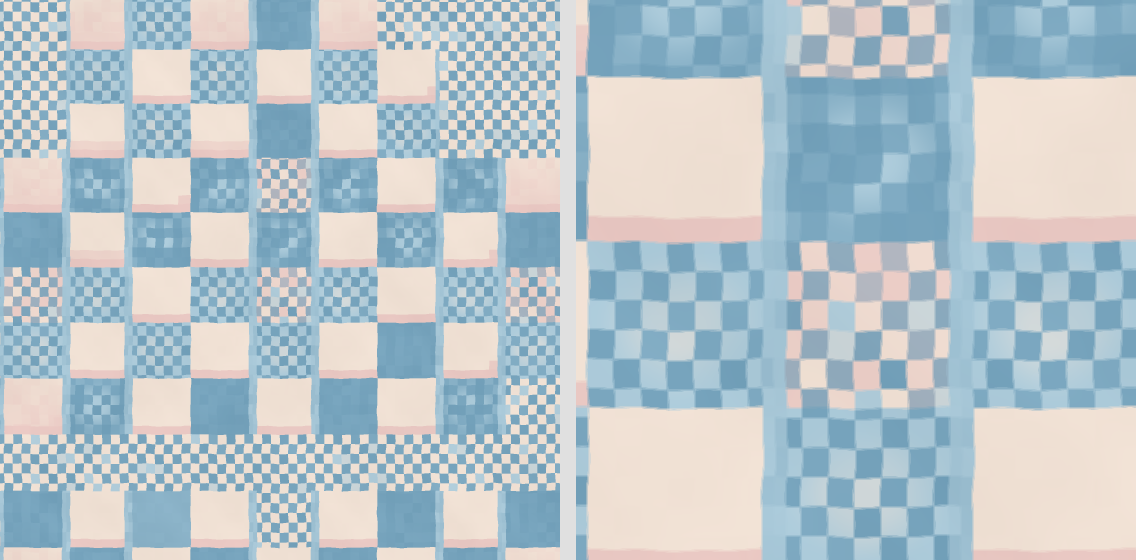
Left: the whole. Right: its middle third, enlarged.
Write a three.js fragment shader that draws this pattern.

```glsl
// A patchwork of nine columns and about ten rows: cream tiles with a pink foot,
// plain blue tiles, and tiles of small checks, parted by pale blue column strips.
// Tile rules choose the cloth; cell hashes and layered sines add the faded wear.
#define CREAM vec3(0.94, 0.88, 0.83)
#define PINK vec3(0.91, 0.78, 0.76)
#define PALE vec3(0.82, 0.84, 0.84)
#define LIGHT vec3(0.67, 0.79, 0.85)
#define MID vec3(0.56, 0.71, 0.79)
#define DEEP vec3(0.45, 0.63, 0.73)
#define CHECKS vec2(63.0, 57.0)
#define CHECKS_PER_TILE 7.0
#define ROWS 10.12
#define STRIP 0.065
#define WEAR 1.0
#define SOFT 0.0007

varying vec2 vUv;

float hash(vec2 p) {
  p = fract(p * vec2(0.1731, 0.2377) + 0.37);
  p += dot(p, p.yx + 19.19);
  return fract((p.x + p.y) * p.x * 7.13);
}

bool same(float a, float b) { return abs(a - b) < 0.5; }

// Slow tonal drift, about -1 to 1
float mottle(vec2 p) {
  return 0.5 * sin(p.x * 23.0 + 2.0 * sin(p.y * 17.0))
       + 0.3 * sin(p.y * 41.0 + 2.0 * sin(p.x * 29.0))
       + 0.2 * sin(p.x * 83.0 - p.y * 67.0);
}

// Blue and cream checks, a few of them washed out
vec3 creamChecks(bool bright, float h, float wash) {
  vec3 light = mix(CREAM, PINK, wash * h);
  if (h > 0.9) return mix(PALE, LIGHT, bright ? 0.2 : 0.9);
  return bright ? light : mix(DEEP, mix(MID, PINK, wash), 0.6 * h);
}

// Blue on blue checks, palest in the middle of the tile
vec3 blueChecks(bool bright, float h, vec2 f, bool faint) {
  float middle = 1.0 - smoothstep(0.1, 0.48, length(f - 0.5));
  if (faint) {
    float kept = step(0.35, h) * (0.35 + 0.65 * middle);
    return mix(DEEP, bright ? LIGHT : MID, bright ? kept : 0.4 * h);
  }
  return bright ? mix(LIGHT, PALE, middle * (0.3 + 0.7 * h)) : mix(DEEP, MID, 0.45 * h);
}

// Cream tile with a pink foot, sometimes a second band or a corner notch
vec3 creamTile(vec2 f, vec2 id, float h, float wash) {
  float seed = hash(id + 5.0);
  vec3 color = mix(CREAM, PINK, wash * (0.35 * h + 0.5 * f.y));
  if (f.y > 0.69 && seed > 0.72) color = mix(CREAM, PINK, 0.55);
  if (f.y > 0.69 && f.x > 0.8 && seed < 0.3) color = mix(CREAM, PINK, 0.8);
  return f.y > 0.85 ? PINK : color;
}

vec3 patchwork(vec2 uv) {
  vec2 p = vec2(uv.x, 1.0 - uv.y);
  p += 0.0006 * sin(p.yx * vec2(71.0, 59.0)) + 0.0004 * sin(p.yx * 173.0);

  // Small check grid, and the larger tile grid with uneven rows
  vec2 grid = p * CHECKS - vec2(0.45, 0.2);
  vec2 tile = vec2(grid.x / CHECKS_PER_TILE, p.y * ROWS + 0.104);
  tile.y += 0.066 * sin(3.14159 * (tile.y - 1.0) / 9.0);
  vec2 check = floor(grid), id = floor(tile), f = fract(tile);
  float c = id.x, r = id.y, h = hash(check);
  bool bright = mod(check.x + check.y, 2.0) < 0.5;

  // Which cloth the tile is cut from
  bool outer = same(mod(c, 8.0), 0.0);
  bool band = same(r, 8.0) || (r < 2.5 && (c < 0.5 || c > 5.5 + min(r, 1.0)));
  bool speckled = (same(r, 5.0) && same(mod(c, 4.0), 0.0))
               || (same(c, 4.0) && same(mod(r, 6.0), 3.0))
               || (same(c, 8.0) && same(r, 7.0));
  bool cream = same(mod(c + r + step(8.5, r), 2.0), 1.0);
  bool plain = r > 8.5 || (same(c, 4.0) && r < 2.5) || (same(r, 4.0) && outer)
            || (same(r, 7.0) && abs(c - 4.0) < 1.5) || (same(c, 6.0) && same(r, 6.0));
  bool faint = same(r, 3.0) || same(r, 4.0) || same(r, 7.0) || hash(id + 9.0) > 0.88;

  // Strips lie on two of every three column seams
  float seam = floor(tile.x + 0.5);
  bool strip = abs(tile.x - seam) < STRIP && (c < 0.0 || !same(mod(seam, 3.0), 0.0));

  float wash = outer || same(r, 0.0) ? WEAR : 0.0;
  vec3 color;
  if (band) color = creamChecks(bright, h, 0.0);
  else if (strip) color = mix(MID, LIGHT, 0.35 + 0.6 * h);
  else if (speckled) color = creamChecks(bright, h, r < 6.0 ? WEAR : 0.0);
  else if (cream) color = creamTile(f, id, h, wash);
  else if (plain) color = mix(DEEP, MID, same(c, 2.0) ? 0.8 : 0.18 * h * WEAR);
  else color = blueChecks(bright, h, f, faint);

  return color + WEAR * (0.012 * mottle(p) + 0.014 * (h - 0.5) * (cream ? 0.3 : 1.0));
}

void main() {
  // Average nine nearby samples for smooth edges
  vec3 sum = vec3(0.0);
  for (int y = -1; y <= 1; y++)
    for (int x = -1; x <= 1; x++)
      sum += patchwork(vUv + SOFT * vec2(float(x), float(y)));
  gl_FragColor = vec4(sum / 9.0, 1.0);
}
```
